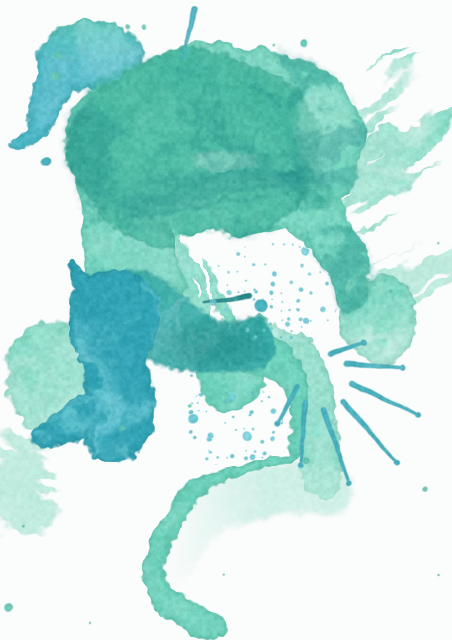
This background is drawn by a WebGL 2 fragment shader. Its source:

```glsl
#version 300 es
precision highp float;
// Loose watercolour: teal and blue washes, dry strokes, drips and spatter on white paper.
uniform vec2 u_resolution;
out vec4 outColor;

#define SHEET vec2(5.44, 7.68)
#define PAPER vec3(.985, .988, .988)
#define MINT vec3(.70, .91, .85)
#define TEAL vec3(.42, .82, .73)
#define DEEP vec3(.25, .70, .61)
#define DARK vec3(.16, .57, .56)
#define AQUA vec3(.44, .83, .87)
#define BLUE vec3(.19, .64, .71)
#define ROUGHNESS .26
#define GRAIN .13

vec2 p;          // warped sheet position
vec3 col;        // painted colour so far
float pigment;   // local paint strength

vec2 hash2(vec2 v) {
  vec3 q = fract(v.xyx * vec3(.1031, .1030, .0973));
  q += dot(q, q.yzx + 33.33);
  return fract((q.xx + q.yz) * q.zy);
}

float noise(vec2 v) {
  vec2 i = floor(v), f = fract(v), e = vec2(1, 0);
  f *= f * (3. - 2. * f);
  return mix(mix(hash2(i).x, hash2(i + e).x, f.x),
             mix(hash2(i + e.yx).x, hash2(i + 1.).x, f.x), f.y);
}

float fbm(vec2 v) {
  float sum = 0., amp = .5;
  for (int i = 0; i < 5; i++, amp *= .5) {
    sum += amp * noise(v);
    v = mat2(1.6, 1.2, -1.2, 1.6) * v + 7.3;
  }
  return sum;
}

// Distances: ellipse, tapered stroke, tapered curve
float blob(float x, float y, float rx, float ry) {
  return (length((p - vec2(x, y)) / vec2(rx, ry)) - 1.) * min(rx, ry);
}

float stroke(float ax, float ay, float bx, float by, float ra, float rb) {
  vec2 a = vec2(ax, ay), b = vec2(bx, by) - a;
  float t = clamp(dot(p - a, b) / dot(b, b), 0., 1.);
  return length(p - a - b * t) - mix(ra, rb, t);
}

float bend(float ax, float ay, float bx, float by, float cx, float cy, float ra, float rb) {
  vec2 a = vec2(ax, ay), b = vec2(bx, by), c = vec2(cx, cy), last = a;
  float d = 9., r = ra;
  for (int i = 1; i < 13; i++) {
    float t = float(i) / 12., s = mix(ra, rb, t);
    vec2 q = mix(mix(a, b, t), mix(b, c, t), t);
    d = min(d, stroke(last.x, last.y, q.x, q.y, r, s));
    last = q;
    r = s;
  }
  return d;
}

// One drop per cell, kept by chance
float spatter(float scale, float density) {
  vec2 cell = floor(p * scale), h = hash2(cell + scale);
  float r = h.x < density ? .06 + .2 * h.y * h.y : -1.;
  return (length(fract(p * scale) - .3 - .4 * hash2(cell + 41.)) - r) / scale;
}

// Bristle gaps along a direction
float dry(float x, float y) {
  return noise(vec2(dot(p, vec2(x, y)) * 1.8, dot(p, vec2(-y, x)) * 15.)) - .5;
}

// Paint layer, with a pooled rim where the edge is crisp
void wash(float d, vec3 tint, float opacity, float soft) {
  float rim = exp(-abs(d) * 30.) * (1. - smoothstep(0., .1, soft));
  float fill = 1. - smoothstep(-soft, soft, d);
  col = mix(col, tint * (1. - .1 * rim), fill * min(1., opacity * (pigment + .25 * rim)));
}
void wash(float d, vec3 tint, float opacity) { wash(d, tint, opacity, .014); }

void main() {
  vec2 uv = gl_FragCoord.xy / u_resolution, s = vec2(uv.x, 1. - uv.y) * SHEET;
  vec2 w = vec2(fbm(s * 2.6), fbm(s * 2.6 + 19.)) - .48;
  p = s + ROUGHNESS * w + .05 * (vec2(noise(s * 16.), noise(s * 16. + 9.)) - .5);
  float cloud = fbm(s * 1.7 + 2. * w + 4.);
  pigment = .72 + .55 * cloud;
  col = PAPER;
  vec3 pale = mix(MINT, TEAL, cloud), sky = mix(AQUA, BLUE, .55);

  // Pale washes on the left
  wash(blob(.62,4.5, .52,.65) + .15 * dry(.8, -.6), pale, .8, .03);
  wash(blob(.27,5.85, .33,.55) + .3 * dry(.98, .2), MINT, .75, .06);

  // Dry fan and lobe on the right
  float d = min(stroke(4.35,2.2, 5.25,1.5, .4,.12), stroke(4.5,1.6, 4.85,.85, .25,.08));
  wash(d + .5 * dry(.84, -.54), pale, .9, .06);
  wash(stroke(4.5,3.55, 5.5,3.15, .3,.12) + .4 * dry(.9, -.4), MINT, .8, .06);
  wash(blob(4.58,3.85, .47,.52), pale, .85);

  // Upper left splash and tail
  d = min(blob(1.08,.66, .62,.4), bend(.7,.8, .55,1.6, .15,1.76, .25,.04));
  wash(d, mix(TEAL, sky, min(1.3 * s.y, 1.)), .95);

  // Dome, trunk and right limb
  d = min(blob(2.72,1.68, 1.7,1.16), stroke(1.42,1.55, 1.62,3.4, .58,.56));
  d = min(d, bend(3.3,2.3, 4.05,2.5, 4.25,3.5, .45,.2));
  wash(d, TEAL, .95);
  wash(max(d, blob(2.35,1.8, 1.5,1.2)), DEEP, .75, .03);
  wash(bend(1.3,1.2, 3.1,.2, 3.8,2.3, .28,.2), DEEP, .45, .06);
  wash(bend(1.7,2.45, 2.7,2.1, 4.2,2.15, .2,.1) + .2 * dry(1., -.1), DARK, .5, .12);
  wash(blob(3.9,1.55, .38,.5), MINT, .4, .1);
  wash(blob(2.5,1.92, .4,.1) + .3 * w.y, MINT, .5, .04);
  wash(max(d, .4 - .8 * cloud), DARK, .35, .08);
  wash(stroke(2.2,3., 2.45,3.75, .16,.22) + .55 * dry(.25, .97), TEAL, .85, .04);

  // Lower arm, bulge and pale sleeve
  wash(bend(3.1,4.15, 3.95,4.15, 3.85,5.75, .3,.24), pale, .75);
  d = bend(3.95,5.9, 2.6,5.7, 2.,6.8, .32,.2);
  wash(d, MINT, .6 * smoothstep(1.8, 3.4, s.x), .07);
  wash(blob(2.75,4.55, .45,.4), TEAL, .95);
  wash(bend(3.,4.2, 3.75,4.3, 3.56,5.45, .3,.07), TEAL, .9);
  d = bend(3.5,5.5, 2.1,5.65, 1.88,6.8, .06,.13);
  wash(min(d, bend(1.88,6.8, 1.95,7.35, 2.55,7.5, .13,.18)), TEAL, .9);

  // Blue pool and its spill
  wash(bend(1.7,3.7, 2.3,4.3, 3.05,4.15, .45,.28), mix(DEEP, BLUE, .5), .9, .04);
  wash(blob(2.6,4.15, .5,.28), DARK, .6, .12);
  d = min(blob(1.4,3.85, .58,.58), stroke(1.4,4., 1.42,5.1, .42,.46));
  d = min(d, min(stroke(.5,5.2, 1.2,4.9, .15,.3), stroke(.86,3.18, 1.15,3.6, .05,.2)));
  wash(d, mix(AQUA, BLUE, smoothstep(.2, .5, cloud)), .95);
  wash(d + .2, BLUE, .5, .15);

  // Radiating drips with beaded ends
  p = s + .06 * w;
  d = stroke(2.19,.72, 2.35,.1, .012,.035);
  for (float i = 0.; i < 7.; i++) {
    float angle = .4 * i - .35, reach = .7 + .9 * sin(.5 * i);
    vec2 hub = vec2(3.72, 4.35), tip = hub + reach * vec2(cos(angle), sin(angle));
    vec2 root = mix(hub, tip, .4);
    d = min(d, min(stroke(root.x, root.y, tip.x, tip.y, .035, .018), length(p - tip) - .035));
  }
  wash(d, sky, .9);
  wash(stroke(2.45,3.62, 2.98,3.56, .015,.035), DARK, .95);

  // Spatter in the white hollows, and strays
  float hollow = min(blob(3.3,3.5, .8,.6), blob(2.8,5.1, .6,.5));
  wash(max(min(spatter(4.5, .5), spatter(9., .45)), hollow), AQUA, .8);
  wash(spatter(5., .025), TEAL, .8);
  wash(min(blob(3.13,3.68, .08,.08), blob(.56,1.93, .06,.05)), sky, .95);

  // Paper tooth under the paint
  float tooth = fbm(s * 22.) - .48;
  col += GRAIN * tooth * smoothstep(0., .4, PAPER.r - col.r);
  outColor = vec4(col, 1);
}
```
